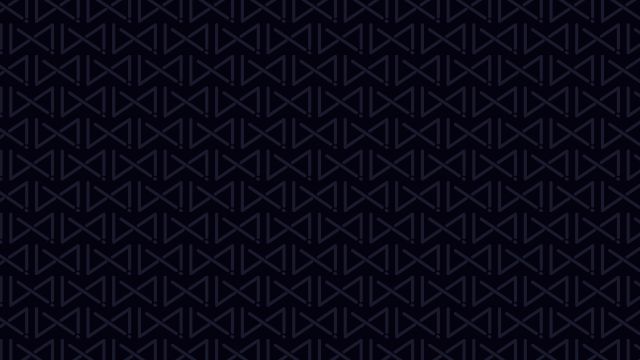
Give the GLSL for this pattern, as a WebGL 1 fragment shader.

```glsl
precision highp float;

uniform vec2 u_resolution;

// Distance to a straight stroke between two points
float segment(vec2 p, vec2 a, vec2 b) {
  vec2 ab = b - a;
  return length(p - a - ab * clamp(dot(p - a, ab) / dot(ab, ab), 0.0, 1.0));
}

// Distance to the centre lines of one open bow tie
float bowTie(vec2 p) {
  vec2 corner = vec2(0.66, 0.445);

  // Left triangle: upright and rising arm
  float d = segment(p, vec2(-corner.x, corner.y), -corner);
  d = min(d, segment(p, -corner, vec2(-0.09, -0.06)));

  // Right triangle: falling arm and shortened upright
  d = min(d, segment(p, corner, vec2(0.115, 0.078)));
  d = min(d, segment(p, corner, vec2(corner.x, -0.30)));

  // Long diagonal, then a detached dot
  d = min(d, segment(p, vec2(-0.43, 0.29), vec2(0.51, -0.344)));
  return min(d, segment(p, vec2(0.64, -0.432), vec2(0.665, -0.449)));
}

void main() {
  // One unit is the height of a row
  float rows = 11.41;
  float pixel = rows / u_resolution.y;
  vec2 p = gl_FragCoord.xy * pixel - vec2(1.003, 0.179);

  // Brick layout: odd rows shift by half a column
  float columnWidth = 1.6306;
  float row = floor(p.y + 0.5);
  float shift = 0.5 * mod(row, 2.0);
  float column = fract(p.x / columnWidth + shift + 0.5) - 0.5;
  vec2 local = vec2(column * columnWidth, p.y - row);

  float edge = bowTie(local) - 0.049;
  float ink = 1.0 - smoothstep(-0.6 * pixel, 0.6 * pixel, edge);

  vec3 ground = vec3(0.016, 0.008, 0.058);
  vec3 stroke = vec3(0.102, 0.100, 0.178);
  gl_FragColor = vec4(mix(ground, stroke, ink), 1.0);
}
```
